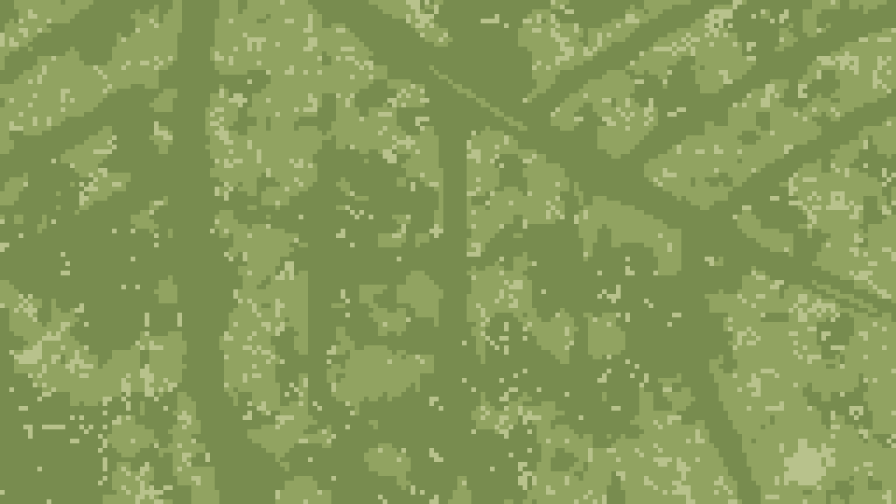
This texture is drawn by a WebGL 1 fragment shader. Its source:

```glsl
precision highp float;

uniform vec2 u_resolution;

const float ROWS = 108.0;
const vec3 DARK = vec3(0.47, 0.55, 0.31);
const vec3 MID = vec3(0.57, 0.64, 0.38);
const vec3 LIGHT = vec3(0.72, 0.76, 0.55);

float hash(vec2 p) {
  vec3 q = fract(vec3(p.xyx) * 0.1031);
  q += dot(q, q.yzx + 33.33);
  return fract((q.x + q.y) * q.z);
}

float noise(vec2 p) {
  vec2 i = floor(p), f = fract(p);
  f = f * f * (3.0 - 2.0 * f);
  return mix(mix(hash(i), hash(i + vec2(1, 0)), f.x),
             mix(hash(i + vec2(0, 1)), hash(i + vec2(1, 1)), f.x), f.y);
}

// 1 inside a stroke of the given half width, falling softly to 0
float stroke(float d, float halfWidth) {
  return 1.0 - smoothstep(halfWidth * 0.7, halfWidth * 1.4, abs(d));
}

float blob(vec2 p, vec2 center, vec2 radius) {
  return 1.0 - smoothstep(0.5, 1.2, length((p - center) / radius));
}

// Height of the midrib at x
float ribHeight(float x) {
  float t = x - 0.67;
  return 1.0 - 0.74 * t + 0.159 * t * t;
}

float ribDistance(vec2 p) {
  return (p.y - ribHeight(p.x)) * 0.84;
}

float veins(vec2 p) {
  float rib = ribDistance(p);
  float v = stroke(rib, mix(0.036, 0.018, smoothstep(0.7, 1.75, p.x)));

  // Veins hanging below the midrib, alternately strong and faint
  float below = step(rib, 0.0);
  for (int i = 0; i < 5; i++) {
    float k = float(i);
    float faint = mod(k, 2.0);
    float x = 0.39 + 0.25 * k + 0.014 * sin(7.0 * p.y + 2.0 * k)
            + 0.35 * max(0.25 - p.y, 0.0);
    float width = mix(0.022, 0.014, faint) + 0.010 * step(k, 0.5);
    v = max(v, below * mix(1.0, 0.45, faint) * stroke(p.x - x, width));
  }

  // Veins rising to the right above the midrib
  for (int i = 0; i < 3; i++) {
    float x0 = 1.03 + 0.18 * float(i);
    float t = p.x - x0;
    float y = ribHeight(x0) + 0.78 * t - 0.35 * t * t;
    v = max(v, step(0.0, t) * stroke((p.y - y) * 0.82, 0.018));
  }

  // Faint branches on the left margin
  for (int i = 0; i < 3; i++) {
    float y = 0.46 + 0.2 * float(i) + 0.55 * p.x;
    v = max(v, 0.5 * step(p.x, 0.4) * stroke((p.y - y) * 0.88, 0.025));
  }
  return v;
}

// Flat colour of one square cell
vec3 cellColor(vec2 cell) {
  vec2 p = (cell + 0.5) / ROWS;
  vec2 ragged = p + 0.012 * (vec2(noise(cell / 2.5), noise(cell / 2.5 + 71.0)) - 0.5);
  float vein = veins(ragged);

  // Leaf tissue in several sizes of mottling
  float shade = 0.45 * noise(cell / 9.0) + 0.35 * noise(cell / 4.3 + 17.0)
              + 0.20 * noise(cell / 1.9 + 43.0);
  shade += 0.25 * (noise(p * 3.5 + 5.0) - 0.5);
  shade -= 0.09 * blob(p, vec2(1.65, 0.15), vec2(0.40, 0.35));
  shade += 0.35 * blob(ragged, vec2(0.26, 0.43), vec2(0.22, 0.11));
  shade += 0.40 * blob(ragged, vec2(0.02, 0.06), vec2(0.20, 0.14));
  shade += 0.50 * vein;

  // Broken pale thread along the midrib
  float thread = stroke(ribDistance(p) + 0.004, 0.005);
  shade -= 0.7 * thread * smoothstep(0.45, 0.6, noise(p * 9.0 + 2.0)) * step(0.85, p.x);

  // Clustered bright specks, kept off the veins
  float speck = 0.6 * noise(cell / 2.2 + 91.0) + 0.4 * hash(cell + 137.0);
  speck += 0.2 * (noise(cell / 8.0 + 29.0) - 0.5) - 0.2 * (shade - 0.5);
  speck += 0.4 * blob(ragged, vec2(1.60, 0.07), vec2(0.05, 0.06)) - 0.4 * vein;

  vec3 tissue = mix(MID, DARK, step(0.55, shade));
  return mix(tissue, LIGHT, step(0.74, speck));
}

void main() {
  // Blend neighbouring cells by their coverage of this pixel
  float cellPixels = u_resolution.y / ROWS;
  vec2 grid = gl_FragCoord.xy / cellPixels - 0.5;
  vec2 cell = floor(grid);
  vec2 w = clamp((fract(grid) - 0.5) * cellPixels + 0.5, 0.0, 1.0);
  vec3 lower = mix(cellColor(cell), cellColor(cell + vec2(1, 0)), w.x);
  vec3 upper = mix(cellColor(cell + vec2(0, 1)), cellColor(cell + vec2(1, 1)), w.x);
  gl_FragColor = vec4(mix(lower, upper, w.y), 1.0);
}
```
